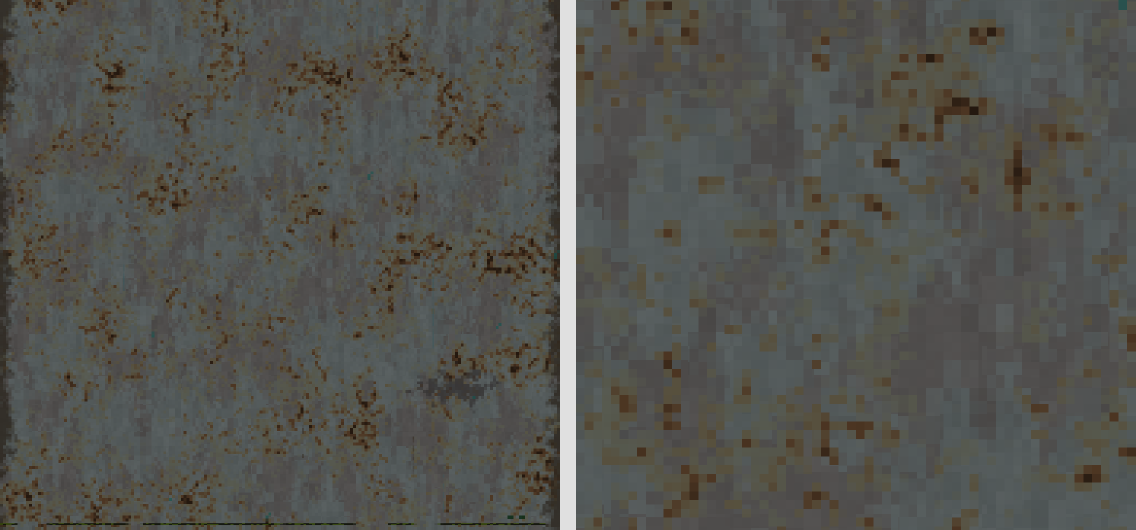
Left: the whole. Right: its middle third, enlarged.
This texture is drawn by a Shadertoy shader. Its source:

```glsl
// Weathered blue-grey sheet metal with blocky grain, rust clusters and grime.
// Positions are snapped to small cells, then gradient noise sets tone and rust;
// scratches, teal flecks and a dark seam are laid on top.

float hash(vec2 p) {
    vec3 q = fract(vec3(p.xyx) * 0.1031);
    q += dot(q, q.yzx + 33.33);
    return fract((q.x + q.y) * q.z);
}

vec2 gradient(vec2 cell) {
    float angle = 6.2832 * hash(cell + 17.0);
    return vec2(cos(angle), sin(angle));
}

float noise(vec2 p) {
    vec2 i = floor(p), f = fract(p);
    vec2 u = f * f * f * (f * (f * 6.0 - 15.0) + 10.0);
    vec2 e = vec2(0, 1);
    return mix(mix(dot(gradient(i), f), dot(gradient(i + e.yx), f - e.yx), u.x),
               mix(dot(gradient(i + e), f - e), dot(gradient(i + 1.0), f - 1.0), u.x), u.y);
}

float fbm(vec2 p) {
    float sum = 0.0, amp = 1.0;
    for (int i = 0; i < 4; i++) {
        sum += amp * noise(p);
        p = p * 2.03 + 19.7;
        amp *= 0.55;
    }
    return sum;
}

vec2 snap(vec2 p, vec2 count) { return (floor(p * count) + 0.5) / count; }

// Grey metal: patches of bluish and neutral tone in upright blocks.
vec3 metal(vec2 p, vec2 cell) {
    vec2 grid = hash(floor(p * 40.0) + 5.0) < 0.45 ? vec2(96, 60) : vec2(192, 130);
    vec2 block = snap(p, grid);
    float grain = hash(floor(p * grid)) - 0.5;
    float streak = noise(block * vec2(45, 9) + 31.0);
    float cool = fbm(block * vec2(11, 8) + 3.0) + 0.5 * streak + 0.35 * grain;
    vec3 color = mix(vec3(0.315, 0.306, 0.302), vec3(0.325, 0.352, 0.354),
                     smoothstep(-0.32, 0.14, cool));
    float light = 0.035 * noise(block * vec2(60, 30)) + 0.022 * grain + 0.02 * streak;
    return color + light + 0.008 * (hash(floor(p * 192.0) + 71.0) - 0.5);
}

// Stains run from olive film through brown rust to nearly black pits.
vec3 addRust(vec3 color, vec2 cell, vec2 id) {
    float clusters = fbm(cell * vec2(7.5, 6.5) + 8.3);
    float speckle = noise(cell * 68.0) + 0.5 * (hash(id + 41.0) - 0.5);
    float rust = 0.8 * clusters + 0.85 * speckle;
    float film = 0.6 * rust + 0.45 * noise(cell * vec2(24, 18) + 50.0);
    color = mix(color, vec3(0.34, 0.347, 0.295), 0.8 * smoothstep(0.0, 0.2, film));
    color = mix(color, vec3(0.342, 0.315, 0.242), smoothstep(0.2, 0.36, rust));
    color = mix(color, vec3(0.30, 0.21, 0.135), smoothstep(0.38, 0.58, rust));
    return mix(color, vec3(0.14, 0.095, 0.06), smoothstep(0.58, 0.85, rust));
}

vec3 addGrime(vec3 color, vec2 cell, vec2 id) {
    float rough = noise(cell * 55.0 + 9.0) + 0.5 * (hash(id + 23.0) - 0.5);
    // Dark patches creeping in from both sides.
    float side = min(cell.x, 1.0 - cell.x);
    float reach = 0.012 + 0.035 * noise(vec2(cell.y * 8.0, 3.0 + 5.0 * step(0.5, cell.x)));
    float edge = smoothstep(0.012, -0.012, side - reach - 0.025 * rough);
    color = mix(color, vec3(0.17, 0.145, 0.115), 0.8 * edge);
    // One sooty smear low on the right.
    float smear = length((cell - vec2(0.815, 0.255)) / vec2(0.075, 0.03));
    float soot = smoothstep(0.3, -0.3, smear - 0.7 - 1.3 * rough);
    return mix(color, vec3(0.20, 0.19, 0.19), 0.75 * soot);
}

vec3 addMarks(vec3 color, vec2 p, vec2 cell, vec2 id) {
    // Broken upright scratches, some brown and some teal.
    for (int i = 0; i < 8; i++) {
        float k = float(i);
        vec2 d = abs(p - vec2(hash(vec2(k, 3)), hash(vec2(k, 8)) * 0.95));
        float line = smoothstep(0.0018, 0.0008, d.x) * step(d.y, 0.03 + 0.07 * hash(vec2(k, 5)));
        line *= smoothstep(-0.1, 0.2, noise(vec2(k * 7.3, cell.y * 60.0)));
        color = mix(color, i % 3 == 0 ? vec3(0.19, 0.14, 0.09) : vec3(0.23, 0.34, 0.36), 0.6 * line);
    }
    // Small slanted teal flecks.
    for (int i = 0; i < 7; i++) {
        float k = float(i);
        vec2 d = cell - vec2(hash(vec2(k, 61)), 0.9 * hash(vec2(k, 67)));
        float fleck = smoothstep(1.1, 0.7, length(vec2(d.x - 0.5 * d.y, d.y) / vec2(0.003, 0.007)));
        color = mix(color, vec3(0.08, 0.33, 0.31), 0.65 * fleck);
    }
    // Dark seam along the bottom, tinged with green.
    float gaps = smoothstep(-0.22, -0.08, noise(vec2(cell.x * 17.0, 4.5)));
    float seam = smoothstep(0.0022, 0.0012, abs(p.y - 0.0105)) * gaps;
    vec3 seamColor = mix(vec3(0.06, 0.07, 0.03), vec3(0.20, 0.27, 0.04), step(0.68, hash(id)));
    color = mix(color, seamColor, 0.9 * seam);
    float drip = step(abs(p.y - 0.023), 0.003) * step(0.965, hash(vec2(floor(p.x * 96.0), 12)));
    return mix(color, vec3(0.03, 0.16, 0.07), 0.8 * drip);
}

vec3 surface(vec2 p) {
    vec2 id = floor(p * 192.0), cell = snap(p, vec2(192));
    vec3 color = addRust(metal(p, cell), cell, id);
    return addMarks(addGrime(color, cell, id), p, cell, id);
}

void mainImage(out vec4 fragColor, in vec2 fragCoord) {
    // Four samples per pixel soften the cell edges.
    vec3 color = vec3(0);
    for (int i = 0; i < 4; i++) {
        vec2 offset = vec2(i % 2, i / 2) * 0.5 - 0.25;
        color += surface((fragCoord + offset) / iResolution.x);
    }
    fragColor = vec4(color / 4.0, 1);
}
```
